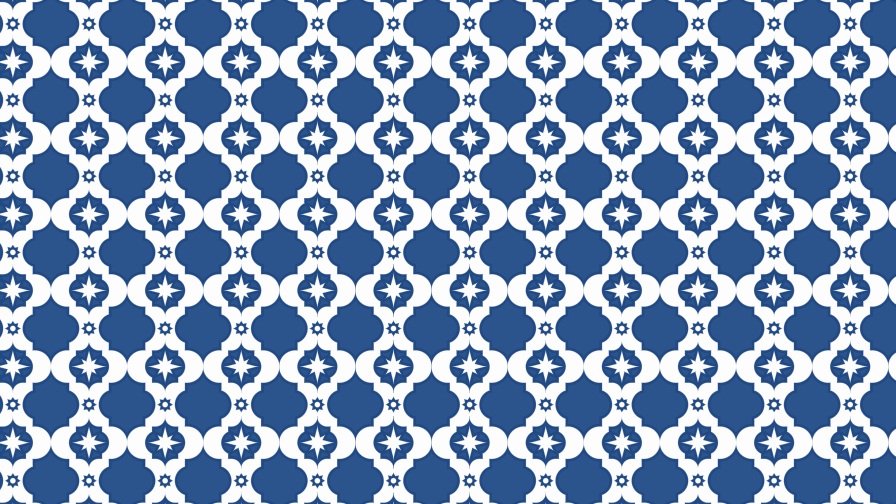
This pattern is drawn by a Shadertoy shader. Its source:

```glsl
// Blue and white arabesque tiling: starred ogee medallions alternating with
// larger plain ogees, and small pierced stars set in the white strapwork.
// Each motif is a signed distance field repeated on one square lattice.

const float CELL = 0.15104;               // lattice period / canvas height
const vec2 STAR_ORIGIN = vec2(0.284, 0.495); // one star, in cells from centre

const vec3 WHITE = vec3(0.992);
const vec3 BLUE = vec3(0.17, 0.33, 0.55);
const vec3 EDGE_BLUE = vec3(0.13, 0.29, 0.52);
const float EDGE_WIDTH = 0.036;           // darker rim inside blue, in cells

// Ogees: lobe = (centre offset, radius), shoulder = half size of the body
const vec2 PLAIN_LOBE = vec2(0.175, 0.197);
const vec2 PLAIN_SHOULDER = vec2(0.24, 0.287);
const float PLAIN_BITE = 0.213;           // radius of the concave tip curves
const vec2 MEDAL_LOBE = vec2(0.105, 0.158);
const vec2 MEDAL_SHOULDER = vec2(0.172, 0.212);
const float MEDAL_BITE = 0.13;
const float TIP_OVERLAP = 0.002;          // closes the tip to a point

// Stars: (point radius, valley coordinate on the diagonal)
const vec2 STAR_LONG = vec2(0.205, 0.042);
const vec2 STAR_SHORT = vec2(0.135, 0.037);
const vec2 SMALL_STAR = vec2(0.098, 0.040);
const float SMALL_HOLE = 0.036;

vec2 wrapCell(vec2 p) {
    return p - floor(p + 0.5);
}

float sdBox(vec2 p, vec2 halfSize) {
    vec2 d = abs(p) - halfSize;
    return length(max(d, 0.0)) + min(max(d.x, d.y), 0.0);
}

// Stepped body with round side lobes and concave points above and below
float sdOgee(vec2 p, vec2 lobe, vec2 shoulder, float bite) {
    vec2 q = abs(p);
    float side = length(vec2(max(q.x - lobe.x, 0.0), q.y)) - lobe.y;
    vec2 biteCentre = vec2(bite - TIP_OVERLAP, shoulder.y + bite);
    float tip = max(sdBox(q, biteCentre), bite - length(q - biteCentre));
    return min(min(side, sdBox(q, shoulder)), tip);
}

float sdStar4(vec2 p, vec2 star) {
    vec2 q = abs(p);
    if (q.y > q.x) q = q.yx;
    return dot(q - vec2(star.x, 0.0), normalize(vec2(star.y, star.x - star.y)));
}

// Upright four-point star joined with a second one turned by 45 degrees
float sdStar8(vec2 p, vec2 upright, vec2 diagonal) {
    vec2 turned = vec2(p.x + p.y, p.y - p.x) * sqrt(0.5);
    return min(sdStar4(p, upright), sdStar4(turned, diagonal));
}

// Distance to the blue areas, negative inside
float sdBlue(vec2 p) {
    vec2 medalPos = wrapCell(p);
    vec2 plainPos = wrapCell(p - 0.5);
    vec2 smallPos = wrapCell(p - vec2(0.0, 0.5));

    float medal = sdOgee(medalPos, MEDAL_LOBE, MEDAL_SHOULDER, MEDAL_BITE);
    medal = max(medal, -sdStar8(medalPos, STAR_LONG, STAR_SHORT));

    float plain = sdOgee(plainPos, PLAIN_LOBE, PLAIN_SHOULDER, PLAIN_BITE);

    float small = sdStar8(smallPos, SMALL_STAR, SMALL_STAR);
    small = max(small, SMALL_HOLE - length(smallPos));

    return min(min(medal, plain), small);
}

void mainImage(out vec4 fragColor, in vec2 fragCoord) {
    vec2 p = (fragCoord - 0.5 * iResolution.xy) / (iResolution.y * CELL);
    float pixel = 1.0 / (iResolution.y * CELL);
    float d = sdBlue(p - STAR_ORIGIN);

    // Slightly deeper blue along the edges, then antialiased coverage
    float rim = smoothstep(-EDGE_WIDTH - 0.5 * pixel, -EDGE_WIDTH + 0.5 * pixel, d);
    vec3 ink = mix(BLUE, EDGE_BLUE, rim);
    float coverage = 1.0 - smoothstep(-0.75 * pixel, 0.75 * pixel, d);

    fragColor = vec4(mix(WHITE, ink, coverage), 1.0);
}
```
